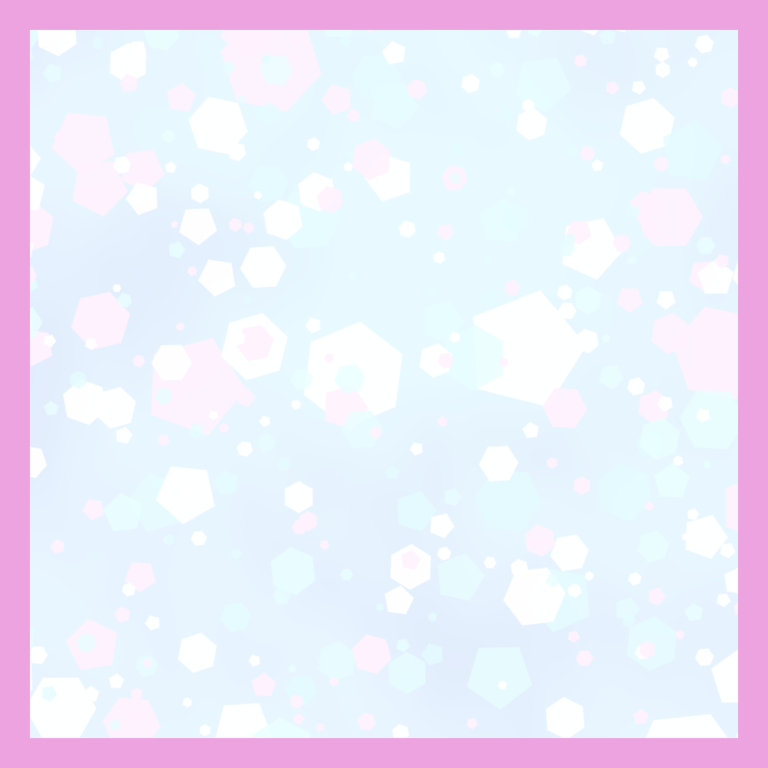
Give the GLSL for this background, as a WebGL 2 fragment shader.

```glsl
#version 300 es
precision highp float;

uniform vec2 u_resolution;
out vec4 fragColor;

const float TAU = 6.283185;
const float FRAME_WIDTH = 0.039;

const vec3 FRAME_PINK = vec3(0.93, 0.64, 0.88);
const vec3 PERIWINKLE = vec3(0.885, 0.925, 0.992);
const vec3 PALE_BLUE = vec3(0.91, 0.96, 1.0);
const vec3 ICE = vec3(0.912, 0.985, 1.0);
const vec3 MINT = vec3(0.92, 1.0, 1.0);
const vec3 BLUSH = vec3(1.0, 0.95, 0.995);
const vec3 WHITE = vec3(1.0);

// Four independent random values for a cell
vec4 hash4(vec2 cell, float seed) {
    vec4 p = fract(vec4(cell.xyx, seed) * vec4(0.1031, 0.1030, 0.0973, 0.1099) + seed * 0.137);
    p += dot(p, p.wzxy + 33.33);
    return fract((p.xxyz + p.yzzw) * p.zywx);
}

// Smooth drifting field in about -1..1
float layeredSines(vec2 p) {
    float sum = 0.0;
    float amplitude = 0.5;
    for (int i = 0; i < 4; i++) {
        sum += amplitude * sin(p.x + 1.7 * sin(p.y * 0.8 + float(i))) * cos(p.y * 0.9 - 0.4 * p.x);
        p = mat2(0.8, 0.6, -0.6, 0.8) * p * 1.8 + 2.3;
        amplitude *= 0.5;
    }
    return sum;
}

// Signed distance to the sides of a regular polygon
float polygon(vec2 p, float sides, float radius, float turn) {
    float sector = TAU / sides;
    float angle = mod(atan(p.y, p.x) + turn, sector) - 0.5 * sector;
    return length(p) * cos(angle) - radius * cos(0.5 * sector);
}

vec3 backdrop(vec2 uv) {
    float drift = layeredSines(uv * 6.0);
    vec2 toGlow = (uv - vec2(0.53, 0.74)) * vec2(1.0, 0.8);
    float glow = exp(-9.0 * dot(toGlow, toGlow));
    float lightness = 0.6 + 0.55 * drift - 0.5 * abs(uv.x - 0.45);
    vec3 color = mix(PERIWINKLE, PALE_BLUE, smoothstep(0.0, 0.65, lightness));
    return mix(color, ICE, clamp(glow + 0.35 * drift, 0.0, 1.0));
}

// Pick a confetti tint; alpha is its opacity
vec4 confettiTint(float pick, float shade) {
    if (pick < 0.36) return vec4(WHITE, 0.96);
    if (pick < 0.64) return vec4(BLUSH, 0.93);
    return vec4(mix(ICE - vec3(0.02, 0.0, 0.0), MINT, shade), 0.8);
}

// Scatter one polygon in some cells of a jittered grid
vec3 scatter(vec3 color, vec2 uv, float cells, float density, vec2 radii, float seed, float blur) {
    vec2 p = uv * cells;
    vec2 home = floor(p);
    for (int y = -1; y <= 1; y++) {
        for (int x = -1; x <= 1; x++) {
            vec2 cell = home + vec2(x, y);
            vec4 place = hash4(cell + 17.0, seed);
            vec4 look = hash4(cell + 53.0, seed + 4.7);
            if (place.z > density) continue;

            float radius = mix(radii.x, radii.y, place.w);
            float sides = look.x < 0.5 ? 5.0 : 6.0;
            float d = polygon(p - cell - place.xy, sides, radius, look.y * TAU) / cells;
            vec4 tint = confettiTint(look.z, look.w);
            float cover = 1.0 - smoothstep(-blur, blur, d);
            color = mix(color, tint.rgb, cover * tint.a);
        }
    }
    return color;
}

void main() {
    vec2 uv = gl_FragCoord.xy / u_resolution;
    float pixel = 1.0 / min(u_resolution.x, u_resolution.y);
    float blur = max(pixel, 0.0012);

    vec3 color = backdrop(uv);

    // Confetti from large to tiny
    color = scatter(color, uv, 5.0, 0.36, vec2(0.26, 0.44), 1.3, blur);
    color = scatter(color, uv, 9.0, 0.48, vec2(0.26, 0.42), 5.1, blur);
    color = scatter(color, uv, 14.0, 0.44, vec2(0.2, 0.4), 9.7, blur);
    color = scatter(color, uv, 25.0, 0.3, vec2(0.13, 0.34), 14.9, blur);

    // Flat frame
    vec2 margin = min(uv, 1.0 - uv);
    float inside = min(margin.x, margin.y) - FRAME_WIDTH;
    color = mix(FRAME_PINK, color, smoothstep(-0.7 * pixel, 0.7 * pixel, inside));

    fragColor = vec4(color, 1.0);
}
```
